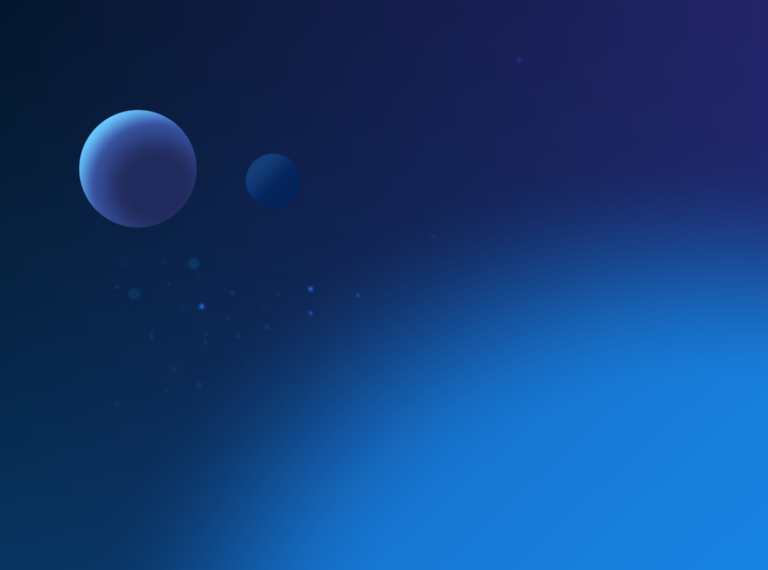
Reproduce this background procedurally as a WebGL 2 fragment shader.

```glsl
#version 300 es
precision highp float;

uniform vec2 u_resolution;
out vec4 fragColor;

// Lengths are in canvas heights
const float TAU = 6.2831853;

const vec3 SKY_TOP_LEFT = vec3(0.018, 0.090, 0.180);
const vec3 SKY_TOP_RIGHT = vec3(0.135, 0.138, 0.410);
const vec3 SKY_LOW_LEFT = vec3(0.030, 0.205, 0.380);
const vec3 SKY_LOW_RIGHT = vec3(0.080, 0.210, 0.460);

const vec3 GLOW_OUTER = vec3(0.080, 0.400, 0.740);
const vec3 GLOW_CORE = vec3(0.095, 0.510, 0.880);
const vec2 GLOW_CENTER = vec2(1.228, -0.232);
const vec2 GLOW_RADII = vec2(0.868, 0.757);
const vec2 GLOW_FADE = vec2(0.72, 1.28);

const vec2 PLANET_CENTER = vec2(0.242, 0.704);
const float PLANET_RADIUS = 0.103;
const vec2 PLANET_SHADE_OFFSET = vec2(0.30, -0.30);
const vec3 PLANET_DARK = vec3(0.130, 0.165, 0.360);
const vec3 PLANET_MID = vec3(0.240, 0.360, 0.690);
const vec3 PLANET_RIM = vec3(0.420, 0.790, 1.000);

const vec2 MOON_CENTER = vec2(0.479, 0.683);
const float MOON_RADIUS = 0.0475;
const vec3 MOON_LIT = vec3(0.075, 0.245, 0.480);
const vec3 MOON_DARK = vec3(0.018, 0.140, 0.360);

const int MOTE_COUNT = 36;
const vec2 MOTE_CENTER = vec2(0.335, 0.455);
const vec2 MOTE_SPREAD = vec2(0.115, 0.085);
const vec3 MOTE_COLOR = vec3(0.070, 0.360, 0.580);

const int SPARK_COUNT = 4;
const vec2 SPARK_CENTER = vec2(0.491, 0.472);
const vec2 SPARK_RADII = vec2(0.137, 0.021);
const vec2 SPARK_BEND = vec2(0.054, 0.0097);
const float SPARK_SIZE = 0.0065;
const vec3 SPARK_COLOR = vec3(0.150, 0.420, 0.980);

const int STAR_COUNT = 2;
const vec2 STAR_START = vec2(0.760, 0.585);
const vec2 STAR_STEP = vec2(0.151, 0.309);
const vec3 STAR_COLOR = vec3(0.190, 0.310, 0.850);

vec2 hash2(float n) {
    return fract(sin(vec2(n * 12.9898 + 4.1, n * 78.233 + 1.7)) * 4375.85);
}

float disc(vec2 p, float radius, float blur) {
    return 1.0 - smoothstep(-blur, blur, length(p) - radius);
}

float softPoint(vec2 p, float size) {
    return exp(-2.5 * dot(p, p) / (size * size));
}

vec3 background(vec2 p, vec2 uv) {
    float drop = pow(1.0 - uv.y, 1.3);
    vec3 left = mix(SKY_TOP_LEFT, SKY_LOW_LEFT, drop);
    vec3 right = mix(SKY_TOP_RIGHT, SKY_LOW_RIGHT, drop);
    vec3 sky = mix(left, right, uv.x);

    float d = length((p - GLOW_CENTER) / GLOW_RADII);
    float glow = 1.0 - smoothstep(GLOW_FADE.x, GLOW_FADE.y, d);
    float core = smoothstep(0.35, 1.0, 0.55 * uv.x + 0.45 * (1.0 - uv.y));
    return mix(sky, mix(GLOW_OUTER, GLOW_CORE, core), glow);
}

vec3 planetColor(vec2 q) {
    float e = length(q - PLANET_SHADE_OFFSET);
    vec3 body = mix(PLANET_DARK, PLANET_MID, smoothstep(0.45, 1.30, e));
    return mix(body, PLANET_RIM, smoothstep(1.02, 1.44, e));
}

vec3 moonColor(vec2 q) {
    return mix(MOON_LIT, MOON_DARK, smoothstep(-0.8, 0.35, 0.7 * (q.x - q.y)));
}

void main() {
    vec2 uv = gl_FragCoord.xy / u_resolution;
    vec2 p = gl_FragCoord.xy / u_resolution.y;
    float pixel = 1.0 / u_resolution.y;
    vec3 color = background(p, uv);

    // Faint motes, normally distributed around one center
    for (int i = 0; i < MOTE_COUNT; i++) {
        vec2 place = hash2(float(i) + 1.0);
        vec2 look = hash2(float(i) + 61.0);
        float reach = sqrt(-2.0 * log(max(place.x, 0.01)));
        vec2 dir = vec2(cos(TAU * place.y), sin(TAU * place.y));
        float radius = mix(0.002, 0.011, pow(look.x, 4.0));
        float alpha = mix(0.08, 0.38, look.y * look.y);
        vec2 q = p - MOTE_CENTER - MOTE_SPREAD * reach * dir;
        color = mix(color, MOTE_COLOR, alpha * disc(q, radius, 0.0015 + pixel));
    }

    // Bright sparks on a bent ring
    for (int i = 0; i < SPARK_COUNT; i++) {
        float a = TAU * float(i) / float(SPARK_COUNT);
        vec2 ring = SPARK_RADII * vec2(cos(a), sin(a));
        vec2 bend = SPARK_BEND * vec2(sin(a) * sin(a), cos(a));
        float power = 0.70 - 0.22 * cos(a) + 0.13 * sin(a);
        float light = softPoint(p - SPARK_CENTER - ring - bend, SPARK_SIZE * (0.5 + 0.6 * power));
        color = mix(color, SPARK_COLOR, power * light);
    }

    // Dim stars rising to the right
    for (int i = 0; i < STAR_COUNT; i++) {
        vec2 q = p - STAR_START - STAR_STEP * float(i);
        color = mix(color, STAR_COLOR, (0.22 + 0.15 * float(i)) * softPoint(q, SPARK_SIZE));
    }

    // Planet and moon
    vec2 planet = p - PLANET_CENTER;
    vec2 moon = p - MOON_CENTER;
    color = mix(color, planetColor(planet / PLANET_RADIUS), disc(planet, PLANET_RADIUS, pixel));
    color = mix(color, moonColor(moon / MOON_RADIUS), disc(moon, MOON_RADIUS, pixel));

    fragColor = vec4(color, 1.0);
}
```
